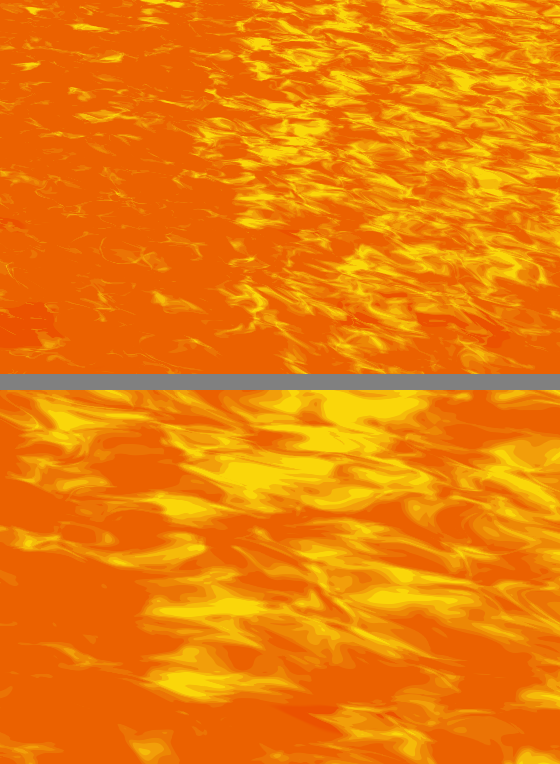
Top, the full canvas; bottom, a detail of the centre.
Reproduce this texture procedurally as a Shadertoy shader.

```glsl
vec2 gradientAt(vec2 cell) {
    vec3 h = fract(cell.xyx * vec3(0.1031, 0.1030, 0.0973));
    h += dot(h, h.yzx + 33.33);
    float angle = 6.2832 * fract((h.x + h.y) * h.z);
    return vec2(cos(angle), sin(angle));
}

float gradientNoise(vec2 p) {
    vec2 i = floor(p), f = p - i;
    vec2 s = f * f * f * (f * (f * 6.0 - 15.0) + 10.0);
    float a = dot(gradientAt(i), f);
    float b = dot(gradientAt(i + vec2(1, 0)), f - vec2(1, 0));
    float c = dot(gradientAt(i + vec2(0, 1)), f - vec2(0, 1));
    float d = dot(gradientAt(i + vec2(1, 1)), f - vec2(1, 1));
    return mix(mix(a, b, s.x), mix(c, d, s.x), s.y);
}

// Receding water plane: ripples shrink upward and slope down to the right
vec2 waterPlane(vec2 p) {
    return vec2((p.x - 0.75) * (8.0 + 4.5 * p.y) + 40.0,
                p.y * (18.0 + 11.0 * p.y) + 5.0 * p.x + 20.0);
}

vec2 swirl(vec2 q) {
    q += 0.6 * vec2(gradientNoise(q * 0.6 + 7.3), gradientNoise(q * 0.6 + 51.7));
    return q + 0.35 * vec2(gradientNoise(q * 1.7 + 13.1), gradientNoise(q * 1.7 + 83.9));
}

float ripples(vec2 q) {
    return 0.80 * gradientNoise(q * vec2(0.8, 0.75))
         + 0.62 * gradientNoise(q * vec2(1.6, 1.5) + 17.4)
         + 0.46 * gradientNoise(q * vec2(2.8, 3.0) + 39.2)
         + 0.28 * gradientNoise(q * vec2(5.2, 6.0) + 63.8);
}

// Thin bright loops around the ripples
float rims(vec2 q) {
    float wide = abs(gradientNoise(q * vec2(0.7, 0.6) + 71.5) - 0.06);
    float narrow = abs(gradientNoise(q * vec2(1.3, 1.1) + 22.7) - 0.16);
    return 1.0 - smoothstep(0.01, 0.055, min(wide, narrow * 0.8));
}

// Broad light: dim left, bright right, shadow in the lower right
float broadLight(vec2 uv, float drift) {
    float right = smoothstep(0.34, 0.64, uv.x + 0.1 * (uv.y - 0.5) + 0.3 * drift);
    float low = uv.y - 0.5 * max(uv.x - 0.75, 0.0) + 0.15 * drift;
    float shadow = (1.0 - smoothstep(0.02, 0.22, low)) * smoothstep(0.45, 0.8, uv.x);
    return mix(-0.29, 0.21, right) - 0.34 * shadow;
}

void mainImage(out vec4 fragColor, in vec2 fragCoord) {
    vec2 uv = fragCoord / iResolution.xy;
    vec2 p = fragCoord / iResolution.y;
    vec2 plane = waterPlane(p);
    vec2 q = swirl(plane);
    float drift = gradientNoise(plane * vec2(0.3, 0.18) + 5.6);

    // Strongest glints in the centre, calm water in the lower left
    float centre = exp(-pow((uv.x - 0.5) / 0.14, 2.0));
    float calm = (1.0 - smoothstep(0.2, 0.4, uv.x)) * (1.0 - smoothstep(0.3, 0.8, uv.y));
    float gain = 1.0 + 0.25 * centre - 0.35 * calm;

    // Isolated sparkles, denser toward the horizon
    float glint = smoothstep(0.22, 0.42, gradientNoise(q * vec2(0.9, 0.85) + 95.3));
    float sparkle = glint * (0.25 + 0.3 * smoothstep(0.3, 0.8, uv.y)) * (1.0 - smoothstep(0.5, 0.7, uv.x));

    float tone = broadLight(uv, drift) + gain * ripples(q)
               + (0.17 + 0.10 * calm) * rims(q) + sparkle + 0.05 * centre;

    // Flat colour bands with narrow edges
    vec3 bands[5] = vec3[5](vec3(0.92, 0.45, 0.02), vec3(0.93, 0.53, 0.02),
        vec3(0.95, 0.62, 0.04), vec3(0.96, 0.73, 0.04), vec3(0.98, 0.84, 0.04));
    float levels[5] = float[5](0.0, 0.165, 0.30, 0.45, 0.63);
    float soft = clamp(fwidth(tone) * 0.5, 0.001, 0.06);

    // Deep red patches in the darkest water
    float deep = smoothstep(0.24, 0.26, gradientNoise(q * vec2(0.4, 0.3) + 29.8) - 0.5 * uv.y);
    vec3 color = mix(vec3(0.92, 0.38, 0.0), vec3(0.92, 0.32, 0.0), deep);
    for (int i = 0; i < 5; i++) {
        color = mix(color, bands[i], smoothstep(levels[i] - soft, levels[i] + soft, tone));
    }
    fragColor = vec4(color, 1.0);
}
```
